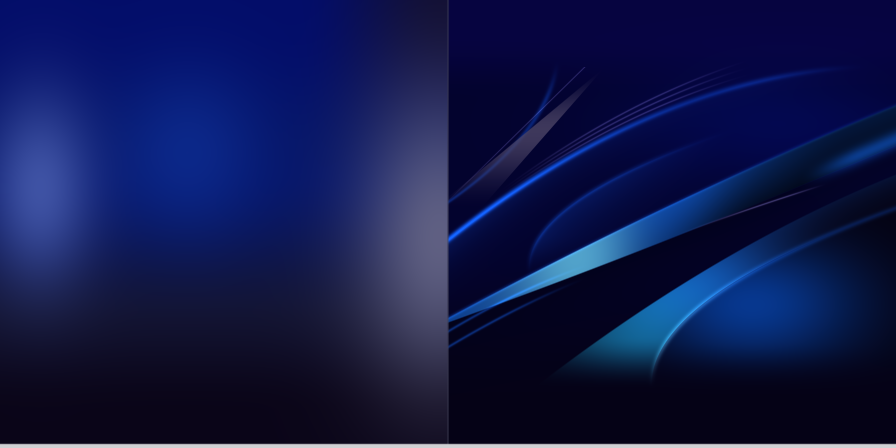
A Shadertoy shader for this background:

```glsl
#define NAVY vec3(0.012, 0.010, 0.18)
#define INK vec3(0.020, 0.008, 0.085)
#define ROYAL vec3(0.010, 0.050, 0.41)
#define AZURE vec3(0.060, 0.350, 0.78)
#define ICE vec3(0.320, 0.640, 0.76)
#define TEAL vec3(0.050, 0.350, 0.44)
#define MAUVE vec3(0.300, 0.270, 0.40)
#define SLATE vec3(0.390, 0.390, 0.52)
#define PAPER vec3(0.820, 0.820, 0.83)
#define STRIP_HEIGHT 0.009
#define SEAM_WIDTH 0.0015

// Elliptical soft spot
float glow(vec2 p, vec2 center, vec2 radius) {
    vec2 q = (p - center) / radius;
    return exp(-dot(q, q));
}

// Antialiased coverage where d is positive
float cover(float d) {
    float pixel = 1.0 / iResolution.y;
    return smoothstep(-pixel, pixel, d);
}

// Soft line whose width never drops below a pixel
float stroke(float d, float width) {
    float w = max(width, 0.7 / iResolution.y);
    return exp(-d * d / (w * w));
}

// Signed distance above y = k.x + k.y x + k.z x^2
float aboveCurve(vec2 p, vec3 k) {
    float slope = k.y + 2.0 * k.z * p.x;
    return (p.y - k.x - p.x * (k.y + k.z * p.x)) / sqrt(1.0 + slope * slope);
}

// Signed distance below a sideways parabola that opens to the right
float belowArch(vec2 p, vec2 start, float scale) {
    float h = max(p.y - start.y, 0.0) / scale;
    float slope = 2.0 * h / scale;
    return (p.x - start.x - h * h) / sqrt(1.0 + slope * slope);
}

vec3 blurredPanel(vec2 p) {
    vec3 col = mix(vec3(0.040, 0.020, 0.095), vec3(0.075, 0.080, 0.20), smoothstep(0.08, 0.34, p.y));
    col = mix(col, vec3(0.015, 0.075, 0.40), smoothstep(0.27, 0.62, p.y));
    col = mix(col, ROYAL, smoothstep(0.65, 0.95, p.y));
    col = mix(col, vec3(0.055, 0.18, 0.58), 0.75 * glow(p, vec2(0.42, 0.66), vec2(0.17, 0.19)));
    col = mix(col, vec3(0.27, 0.35, 0.67), 0.9 * glow(p, vec2(0.09, 0.58), vec2(0.12, 0.21)));
    // Dim right side with a grey haze
    col = mix(col, vec3(0.055, 0.045, 0.19), smoothstep(0.66, 1.0, p.x) * smoothstep(0.5, 1.0, p.y));
    return mix(col, SLATE, 0.95 * glow(p, vec2(0.98, 0.47), vec2(0.18, 0.32)));
}

vec3 ribbonPanel(vec2 p) {
    vec3 col = mix(INK, NAVY, smoothstep(0.08, 0.5, p.y));
    col = mix(col, vec3(0.025, 0.015, 0.25), smoothstep(0.78, 0.92, p.y));
    col += vec3(0.0, 0.02, 0.13) * glow(p, vec2(0.75, 0.72), vec2(0.35, 0.13));
    float topFade = 1.0 - smoothstep(0.76, 0.87, p.y);

    // Faint arc and grey shard at the upper left
    float leftArc = p.x - 0.245 + 2.1 * pow(max(0.89 - p.y, 0.0), 2.0);
    col += AZURE * 0.35 * stroke(leftArc, 0.006) * topFade;
    vec2 q = vec2(0.35, 0.85) - p;
    float shard = cover(q.y - 0.83 * q.x) * cover(1.14 * q.x - q.y);
    shard *= smoothstep(0.0, 0.14, q.y) * (1.0 - smoothstep(0.14, 0.32, q.y));
    col = mix(col, MAUVE, 0.8 * shard);
    float needle = stroke(p.y - 0.85 + 0.98 * (0.305 - p.x), 0.002);
    col += MAUVE * 0.45 * needle * step(p.y, 0.85) * smoothstep(0.5, 0.7, p.y);

    // Long upper ribbon with fine grey threads
    float upper = aboveCurve(p, vec3(0.465, 0.785, -0.397));
    float upperFade = mix(1.0, 0.3, smoothstep(0.0, 0.6, p.x)) * (1.0 - smoothstep(0.65, 0.95, p.x));
    col += AZURE * upperFade * (stroke(upper, 0.006) + 0.22 * cover(-upper) * exp(upper * 28.0));
    for (int i = 0; i < 3; i++) {
        float lift = float(i);
        float thread = aboveCurve(p, vec3(0.474 + 0.004 * lift, 0.79 + 0.018 * lift, -0.38));
        col += MAUVE * 0.5 * stroke(thread, 0.002) * smoothstep(0.1, 0.35, p.x)
             * (1.0 - smoothstep(0.45, 0.68, p.x));
    }

    // Inner arch with a blue veil beneath
    float inner = belowArch(p, vec2(0.18, 0.40), 0.46);
    float innerFade = smoothstep(0.38, 0.48, p.y) * (1.0 - smoothstep(0.3, 0.65, p.x));
    col += AZURE * innerFade * (0.25 * stroke(inner, 0.005) + 0.22 * cover(inner) * exp(-inner * 14.0));

    // Main ribbon: pale at the left, blue toward the right
    vec3 crest = vec3(0.29, 0.54, -0.065);
    float top = aboveCurve(p, crest);
    float bottom = aboveCurve(p, crest - vec3(0.010, 0.18, -0.10));
    col = mix(col, vec3(0.008, 0.006, 0.09), 0.75 * cover(-bottom) * exp(bottom * 9.0));
    float across = clamp(bottom / max(bottom - top, 0.001), 0.0, 1.0);
    vec3 body = mix(AZURE * 0.65, ICE, glow(p, vec2(0.29, 0.43), vec2(0.17, 0.2)));
    body = mix(body, AZURE * 0.9, glow(p, vec2(0.52, 0.53), vec2(0.12, 0.2)) * 0.8);
    float shade = mix(1.0, 0.25 + 0.55 * across, smoothstep(0.3, 0.7, p.x));
    shade *= 1.0 - 0.5 * smoothstep(0.55, 0.9, p.x);
    col = mix(col, body * shade + NAVY * 0.2, cover(bottom) * cover(-top));
    col += AZURE * 0.3 * stroke(top, 0.004) * (1.0 - 0.6 * p.x);
    col += AZURE * 0.55 * stroke(bottom - 0.012, 0.018) * smoothstep(0.78, 0.92, p.x);
    float trim = stroke(aboveCurve(p, vec3(0.26, 0.47, -0.095)), 0.002);
    col += MAUVE * 0.7 * trim * smoothstep(0.5, 0.7, p.x) * (1.0 - smoothstep(0.75, 0.85, p.x));

    // Fine blue strands below the main ribbon
    for (int i = 0; i < 2; i++) {
        float strand = aboveCurve(p, vec3(0.26 - 0.035 * float(i), 0.60, -0.4 + 0.08 * float(i)));
        col += AZURE * 0.45 * stroke(strand, 0.003) * (1.0 - smoothstep(0.1, 0.32, p.x));
    }

    // Lower teal sheet behind a curved blue fold
    float sheet = aboveCurve(p, vec3(-0.0236, 0.8638, -0.23));
    float fold = belowArch(p, vec2(0.455, 0.14), 0.535);
    float floorFade = smoothstep(0.13, 0.25, p.y);
    float sheetLight = glow(p, vec2(0.43, 0.25), vec2(0.22, 0.20));
    vec3 sheetColor = TEAL * sheetLight + AZURE * 0.55 * glow(p, vec2(0.59, 0.37), vec2(0.22, 0.12));
    sheetColor += AZURE * 0.18 * smoothstep(0.5, 0.8, p.x) * exp(sheet * 25.0);
    col = mix(col, INK * 0.8 + sheetColor, cover(-sheet) * cover(-fold) * floorFade);
    vec3 foldColor = vec3(0.01, 0.21, 0.49) * glow(p, vec2(0.68, 0.32), vec2(0.24, 0.14));
    col = mix(col, INK * 0.8 + foldColor, cover(fold) * smoothstep(0.11, 0.24, p.y));
    vec3 rim = mix(ICE * 0.55, AZURE * 0.45, smoothstep(0.5, 0.75, p.x));
    return col + rim * stroke(fold, 0.006) * floorFade * (1.0 - 0.5 * p.x);
}

void mainImage(out vec4 fragColor, in vec2 fragCoord) {
    vec2 p = fragCoord / iResolution.xy * vec2(2.0, 1.0);
    vec3 col = mix(blurredPanel(p), ribbonPanel(p - vec2(1.0, 0.0)), cover(p.x - 1.0));
    // Centre seam and pale lower strip
    col = mix(col, SLATE * 0.65, 0.7 * stroke(p.x - 1.0, SEAM_WIDTH));
    col = mix(PAPER, col, cover(p.y - STRIP_HEIGHT));
    fragColor = vec4(clamp(col, 0.0, 1.0), 1.0);
}
```
